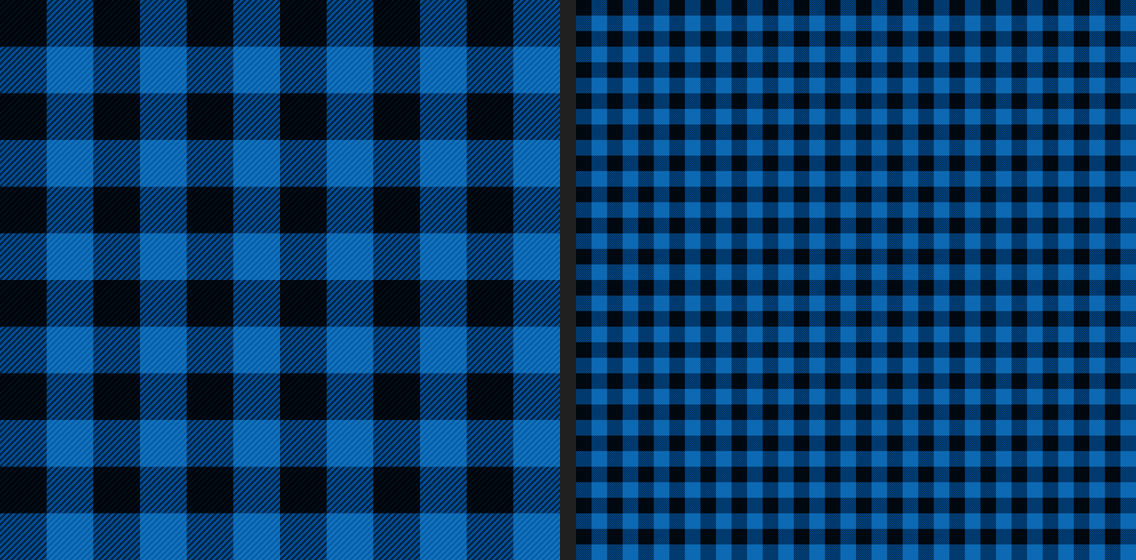
Left: one tile. Right: repeated 3 by 3.
Reproduce this pattern procedurally as a three.js fragment shader.

```glsl
// Blue and black buffalo check with a fine diagonal twill weave.
varying vec2 vUv;

const float CHECKS = 6.0;       // dark and light band pairs across the canvas
const float TWILL_LINES = 96.0; // diagonal lines along each edge
const float CHECK_SOFT = 0.006; // edge softness, in check repeats
const float TWILL_SOFT = 0.12;  // edge softness, in twill repeats

// Wrapping stripe: 1 around the middle of each repeat, 0 around its ends.
float stripe(float position, float halfWidth, float softness) {
  float fromMiddle = abs(fract(position) - 0.5);
  return 1.0 - smoothstep(halfWidth - softness, halfWidth + softness, fromMiddle);
}

// Colour of one twill line pair, from its recessed to its raised thread.
vec3 weave(vec3 recessed, vec3 raised, float twill) {
  return mix(recessed, raised, twill);
}

void main() {
  // Light columns fill the right half of a repeat, light rows the lower half.
  float lightColumn = stripe(vUv.x * CHECKS - 0.25, 0.25, CHECK_SOFT);
  float lightRow = stripe(vUv.y * CHECKS + 0.25, 0.25, CHECK_SOFT);

  // Twill lines rise to the right.
  float twill = stripe((vUv.x - vUv.y) * TWILL_LINES, 0.24, TWILL_SOFT);

  vec3 black = weave(vec3(0.0, 0.008, 0.02), vec3(0.0, 0.06, 0.11), twill);
  vec3 mixed = weave(vec3(0.0, 0.14, 0.26), vec3(0.005, 0.32, 0.62), twill);
  vec3 blue = weave(vec3(0.015, 0.37, 0.67), vec3(0.085, 0.46, 0.73), twill);

  // Blend the three cell kinds by how many light bands cross there.
  vec3 darkRowColor = mix(black, mixed, lightColumn);
  vec3 lightRowColor = mix(mixed, blue, lightColumn);
  gl_FragColor = vec4(mix(darkRowColor, lightRowColor, lightRow), 1.0);
}
```
